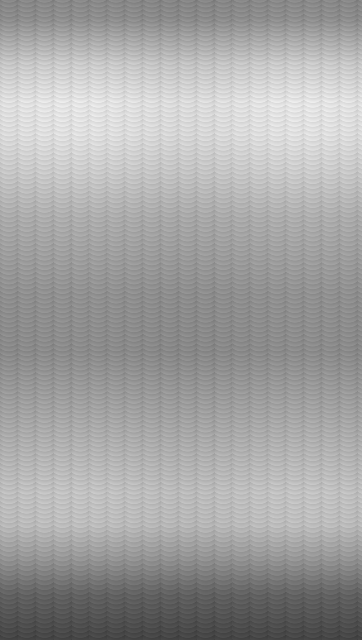
This pattern is drawn by a WebGL 2 fragment shader. Its source:

```glsl
#version 300 es
precision highp float;

uniform vec2 u_resolution;
out vec4 fragColor;

const float COLUMNS = 20.25;
const float ROWS = 134.0;
const float ARC_SAG = 0.65;       // arc depth, in rows
const float RELIEF = 0.085;       // contrast across one scale
const float SEAM_SHADE = 0.03;
const float TAU = 6.2831853;

// Depth from the top edge, brightness
const int STOP_COUNT = 16;
const vec2 STOPS[STOP_COUNT] = vec2[](
  vec2(0.00, 0.53), vec2(0.03, 0.55), vec2(0.06, 0.65), vec2(0.10, 0.78),
  vec2(0.16, 0.88), vec2(0.21, 0.86), vec2(0.27, 0.78), vec2(0.34, 0.67),
  vec2(0.46, 0.56), vec2(0.55, 0.54), vec2(0.67, 0.66), vec2(0.77, 0.75),
  vec2(0.82, 0.73), vec2(0.87, 0.59), vec2(0.93, 0.38), vec2(1.00, 0.27));

// Brushed metal bands from top to bottom
float metalBands(float depth) {
  float tone = STOPS[0].y;
  for (int i = 1; i < STOP_COUNT; i++) {
    float t = clamp((depth - STOPS[i - 1].x) / (STOPS[i].x - STOPS[i - 1].x), 0.0, 1.0);
    tone += (STOPS[i].y - STOPS[i - 1].y) * t;
  }
  return tone;
}

// Rising ramp whose drop is softened over the given width
float softSaw(float phase, float width) {
  float s = fract(phase);
  return s * (1.0 - smoothstep(1.0 - width, 1.0, s));
}

// Bowl-shaped scales: shadow under each rim, light toward the next
float scaleRelief(float across, float row, float sag, float width) {
  float bowl = sag * (1.0 - across * across);
  return softSaw(row - bowl, width) - 0.45;
}

// Narrow shade where neighbouring columns meet
float seamShade(float across, float width) {
  return smoothstep(1.0 - width, 1.0, abs(across));
}

// Two faint vertical glows on the bright bands
float sheen(float x, float tone) {
  return 0.025 * tone * tone * cos(TAU * (x - 0.2) / 0.63);
}

void main() {
  vec2 uv = gl_FragCoord.xy / u_resolution;
  float depth = 1.0 - uv.y;

  float across = 2.0 * fract(uv.x * COLUMNS) - 1.0;
  float rowWidth = clamp(ROWS / u_resolution.y, 0.06, 0.5);

  float tone = metalBands(depth);
  tone += sheen(uv.x, tone);

  float relief = RELIEF * scaleRelief(across, depth * ROWS, ARC_SAG, rowWidth);
  relief -= SEAM_SHADE * (seamShade(across, 0.45) - 0.2);
  relief -= 0.012 * across;
  tone += relief * mix(0.5, 1.1, tone);

  fragColor = vec4(vec3(clamp(tone, 0.0, 1.0)), 1.0);
}
```
